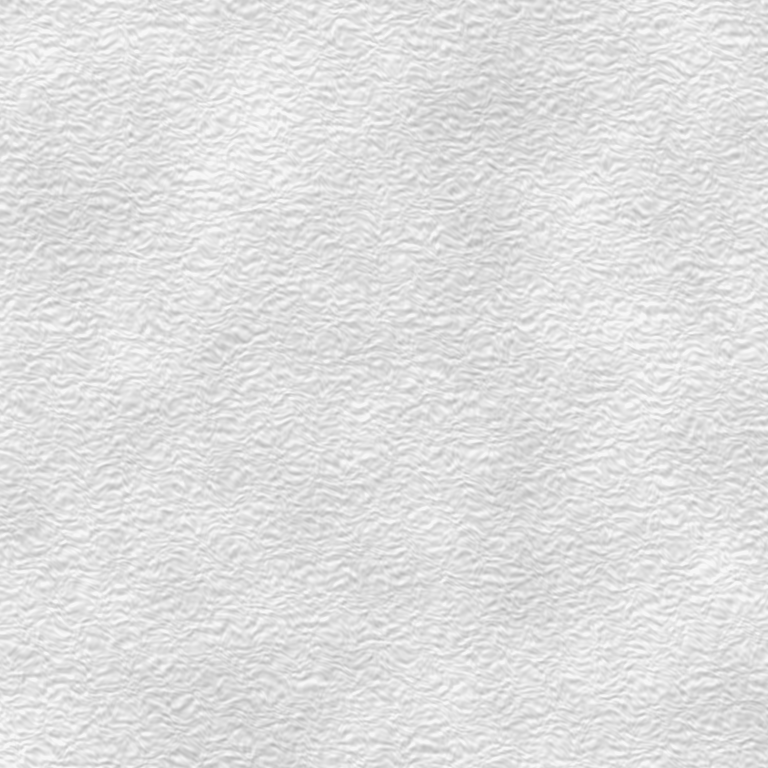
Give the GLSL for this texture, as a WebGL 2 fragment shader.

```glsl
#version 300 es
precision highp float;
// Pale embossed plaster: fine, mostly horizontal wrinkles over soft grey clouds.

uniform vec2 u_resolution;
out vec4 fragColor;

// Pseudo-random unit vector for a lattice cell
vec2 latticeGradient(vec2 cell) {
    vec3 h = fract(cell.xyx * vec3(0.1031, 0.1030, 0.0973));
    h += dot(h, h.yzx + 33.33);
    return normalize(fract((h.xx + h.yz) * h.zy) - 0.4999);
}

float gradientNoise(vec2 p) {
    vec2 cell = floor(p);
    vec2 f = p - cell;
    vec2 fade = f * f * f * (f * (f * 6.0 - 15.0) + 10.0);
    float a = dot(latticeGradient(cell), f);
    float b = dot(latticeGradient(cell + vec2(1, 0)), f - vec2(1, 0));
    float c = dot(latticeGradient(cell + vec2(0, 1)), f - vec2(0, 1));
    float d = dot(latticeGradient(cell + vec2(1, 1)), f - vec2(1, 1));
    return mix(mix(a, b, fade.x), mix(c, d, fade.x), fade.y);
}

// Surface height: wide wrinkles with a finer, tilted grain on top
float wrinkleHeight(vec2 p) {
    vec2 tilted = mat2(0.96, 0.28, -0.28, 0.96) * p;
    return gradientNoise(p * vec2(74.0, 118.0))
         + 0.5 * gradientNoise(tilted * vec2(150.0, 205.0) + 37.0);
}

// Broad uneven tone
float clouds(vec2 p) {
    float sum = 0.0;
    float weight = 1.0;
    for (int i = 0; i < 3; i++) {
        sum += weight * gradientNoise(p * 3.6 + 11.3);
        p = mat2(1.76, 1.32, -1.32, 1.76) * p;
        weight *= 0.7;
    }
    return sum;
}

void main() {
    vec2 uv = gl_FragCoord.xy / min(u_resolution.x, u_resolution.y);

    // Gentle warp keeps the wrinkles from following the lattice
    vec2 warp = vec2(gradientNoise(uv * 31.0 + 5.7), gradientNoise(uv * 27.0 + 71.2));
    vec2 p = uv + 0.010 * warp;

    // Emboss with light falling mostly from above
    vec2 light = vec2(-0.0006, 0.0020);
    float relief = wrinkleHeight(p + light) - wrinkleHeight(p - light);

    float tone = 0.875 + 0.14 * relief + 0.06 * clouds(uv);
    fragColor = vec4(vec3(clamp(tone, 0.70, 0.97)), 1.0);
}
```
